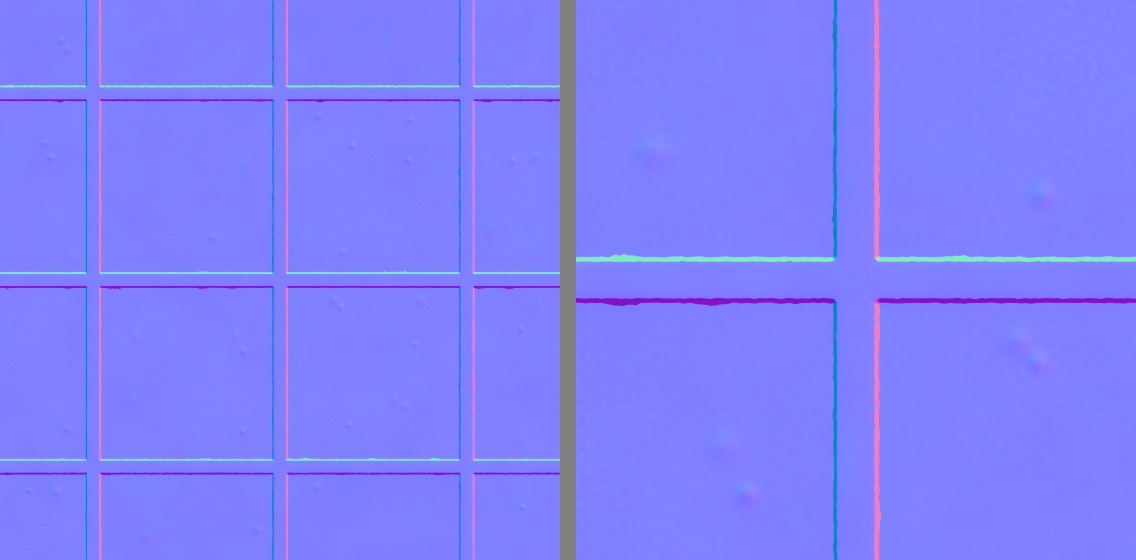
Left: the whole. Right: its middle third, enlarged.
Reproduce this texture map procedurally as a WebGL 1 fragment shader.

```glsl
precision highp float;
// Tangent-space normal map of a 3 by 3 grid of flat square tiles with sunken joints.
// Slopes from bevelled edges, chips, dents, ripples and grain are summed,
// then turned into a unit normal; all noise wraps at the canvas border.

uniform vec2 u_resolution;

vec2 hash2(vec2 p) {
  vec3 q = fract(p.xyx * vec3(0.1031, 0.1030, 0.0973));
  q += dot(q, q.yzx + 33.33);
  return fract((q.xx + q.yz) * q.zy);
}

// Dot of a random lattice gradient with the offset from that lattice point
float corner(vec2 cell, vec2 offset, float period, float seed) {
  vec2 gradient = hash2(mod(cell, period) + seed) * 2.0 - 1.0;
  return dot(gradient, offset);
}

// Periodic gradient noise, roughly -0.7 to 0.7
float gradientNoise(vec2 uv, float period, float seed) {
  vec2 p = uv * period;
  vec2 i = floor(p), f = fract(p);
  vec2 u = f * f * f * (f * (f * 6.0 - 15.0) + 10.0);
  vec2 e = vec2(1.0, 0.0);
  float low = mix(corner(i, f, period, seed),
                  corner(i + e, f - e, period, seed), u.x);
  float high = mix(corner(i + e.yx, f - e.yx, period, seed),
                   corner(i + 1.0, f - 1.0, period, seed), u.x);
  return mix(low, high, u.y);
}

vec2 noiseSlope(vec2 uv, float period, float seed) {
  return vec2(gradientNoise(uv, period, seed),
              gradientNoise(uv, period, seed + 57.0));
}

// Small round dents, at most one per quarter tile and clear of the joints
vec2 dentSlope(vec2 uv) {
  vec2 slope = vec2(0.0);
  for (int layer = 0; layer < 2; layer++) {
    float seed = 11.0 + 37.0 * float(layer);
    vec2 cell = mod(floor(uv * 6.0), 6.0);
    vec2 shape = hash2(cell + seed + 5.0);
    vec2 centre = 0.2 + 0.6 * hash2(cell + seed);
    float radius = mix(0.004, 0.011, shape.x);
    vec2 offset = (fract(uv * 6.0) - centre) / (6.0 * radius);
    float depth = 0.28 * step(0.5, shape.y) * (1.2 - shape.x);
    slope += offset * depth * exp(-dot(offset, offset));
  }
  return slope;
}

void main() {
  vec2 uv = gl_FragCoord.xy / u_resolution;
  float pixel = 1.0 / min(u_resolution.x, u_resolution.y);

  // Tile-local position and signed distance to the rounded tile outline
  vec2 local = (fract(uv * 3.0 + 0.5) - 0.5) / 3.0;
  vec2 tile = mod(floor(uv * 3.0 + 0.5), 3.0);
  vec2 edge = abs(local) - 0.1543;
  vec2 inset = edge + 0.002;
  float dist = length(max(inset, 0.0)) + min(max(inset.x, inset.y), 0.0) - 0.002;

  // Outward direction of the nearest edge
  vec2 outward = inset.x > inset.y ? vec2(1.0, 0.0) : vec2(0.0, 1.0);
  if (min(inset.x, inset.y) > 0.0) outward = normalize(inset);
  outward *= sign(local);
  float upright = abs(outward.x);

  // Ragged bevel line, thinner on right edges, with chips biting into the tile
  float ragged = gradientNoise(uv, 190.0, 3.0);
  float chipPatch = smoothstep(0.12, 0.42, gradientNoise(uv, 34.0, 19.0));
  float chip = chipPatch * (0.0012 + 0.004 * max(ragged, 0.0));
  chip *= mix(1.0, 0.4, upright);
  float halfWidth = mix(0.0013, 0.0009, step(0.5, outward.x));
  float wobble = dist + 0.0009 * ragged;
  float outside = max(wobble, -wobble - chip) - halfWidth;
  float bevel = 1.0 - smoothstep(-0.7 * pixel, 0.7 * pixel, outside);
  bevel *= 1.0 + 0.7 * upright * gradientNoise(uv, 140.0, 71.0);
  vec2 slope = -outward * 1.5 * bevel;

  // Soft shoulder: a concave joint outside, slight rounding inside
  float shoulder = dist > 0.0 ? 0.16 * exp(-dist / 0.0028)
                              : 0.05 * exp(dist / 0.003);
  slope -= outward * shoulder;

  // Tile faces: slight tilt, broad ripples and dents
  float face = 1.0 - smoothstep(-0.002, 0.0, dist);
  vec2 tilt = (hash2(tile + 23.0) - 0.5) * 0.025;
  vec2 ripple = 0.045 * noiseSlope(uv, 9.0, 31.0) + 0.025 * noiseSlope(uv, 27.0, 43.0);
  slope += face * (tilt + ripple + dentSlope(uv));
  slope += (1.0 - face) * 0.05 * noiseSlope(uv, 24.0, 83.0);

  // Patchy fine grain, rougher where joints cross
  float patchy = smoothstep(-0.25, 0.4, gradientNoise(uv, 7.0, 61.0));
  float crossing = smoothstep(-0.001, 0.002, min(edge.x, edge.y));
  float grain = mix(0.02, 0.085, patchy) * mix(0.4, 1.0, face) + 0.07 * crossing;
  slope += grain * noiseSlope(uv, 230.0, 7.0);

  vec3 normal = normalize(vec3(slope, 1.0));
  gl_FragColor = vec4(normal * 0.5 + 0.5, 1.0);
}
```
